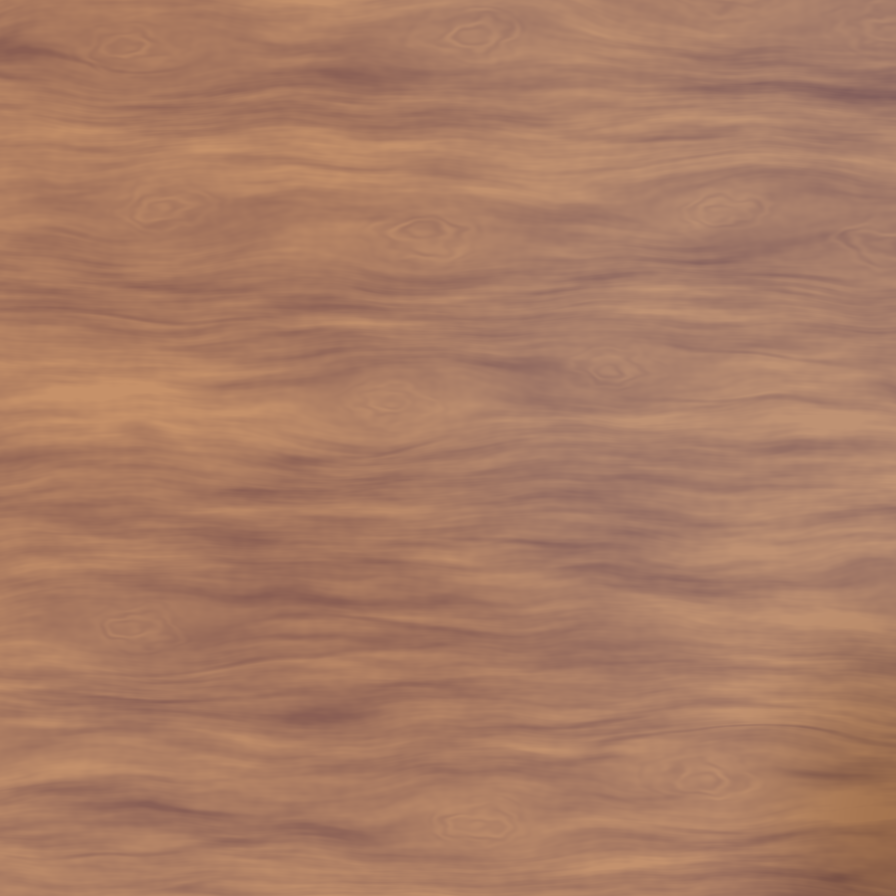
A WebGL 1 fragment shader for this texture:

```glsl
precision highp float;
// Soft brown wood with horizontal wavy grain and scattered oval knots.
uniform vec2 u_resolution;

const vec3 DARK_GRAIN = vec3(0.575, 0.405, 0.350);
const vec3 LIGHT_GRAIN = vec3(0.735, 0.542, 0.412);
const vec3 COOL_TINT = vec3(-0.030, 0.002, 0.040);
const vec3 CORNER_SHADE = vec3(0.85, 0.80, 0.72);
const vec2 KNOT_CELL = vec2(0.30, 0.22);
const vec2 KNOT_RADIUS = vec2(0.076, 0.037);

vec2 hash2(vec2 p) {
  vec2 q = vec2(dot(p, vec2(127.1, 311.7)), dot(p, vec2(269.5, 183.3)));
  return fract(sin(q) * 43758.545);
}

vec2 gradientAt(vec2 cell) {
  float angle = 6.28318 * hash2(cell).x;
  return vec2(cos(angle), sin(angle));
}

// Gradient noise, roughly -0.7 to 0.7.
float noise(vec2 p) {
  vec2 i = floor(p);
  vec2 f = fract(p);
  vec2 u = f * f * f * (f * (f * 6.0 - 15.0) + 10.0);
  float a = dot(gradientAt(i), f);
  float b = dot(gradientAt(i + vec2(1.0, 0.0)), f - vec2(1.0, 0.0));
  float c = dot(gradientAt(i + vec2(0.0, 1.0)), f - vec2(0.0, 1.0));
  float d = dot(gradientAt(i + vec2(1.0, 1.0)), f - vec2(1.0, 1.0));
  return mix(mix(a, b, u.x), mix(c, d, u.x), u.y);
}

float fbm(vec2 p) {
  float sum = 0.0;
  float weight = 1.0;
  for (int i = 0; i < 3; i++) {
    sum += weight * noise(p);
    p = p * 2.03 + vec2(17.3, 9.1);
    weight *= 0.5;
  }
  return sum;
}

// Returns vertical bend of the grain, pale halo and ring shade of nearby knots.
vec3 knots(vec2 p) {
  vec3 total = vec3(0.0);
  vec2 home = floor(p / KNOT_CELL);
  for (int y = -1; y <= 1; y++) {
    for (int x = -1; x <= 1; x++) {
      vec2 cell = home + vec2(float(x), float(y));
      vec2 seed = hash2(cell + 31.0);
      float present = step(0.30, seed.x);
      vec2 center = (cell + 0.2 + 0.6 * hash2(cell + 7.0)) * KNOT_CELL;
      vec2 d = (p - center) / (KNOT_RADIUS * mix(0.75, 1.15, seed.y));
      float r2 = dot(d, d);
      float wobble = 0.32 * noise(d * 1.6 + cell * 5.0) + 0.14 * noise(d * 4.0 + cell);
      float rings = sin(21.0 * (sqrt(r2 + 0.02) + wobble));
      float broken = 0.75 + 0.9 * noise(d * 2.5 + cell * 3.0);
      float ringMask = broken * (1.0 - smoothstep(0.35, 1.15, sqrt(r2) + wobble));
      total += present * vec3(0.024 * d.y * exp(-0.35 * r2),
                              exp(-0.8 * r2),
                              rings * ringMask * mix(0.5, 1.0, seed.y));
    }
  }
  return total;
}

// Thin streaks along the zero lines of stretched noise.
float streaks(vec2 p, float width) {
  return 1.0 - smoothstep(0.0, width, abs(noise(p)));
}

float grainTone(vec2 p) {
  float broad = fbm(p * vec2(1.6, 8.0) + 3.0);
  float medium = fbm(p * vec2(3.6, 27.0) + 21.0);
  float fine = fbm(p * vec2(9.0, 75.0) + 40.0);
  float patches = smoothstep(-0.15, 0.4, noise(p * vec2(3.0, 9.0) + 60.0));
  float lines = streaks(p * vec2(3.0, 26.0) + 80.0, 0.13);
  return 0.63 + 0.68 * broad + 0.64 * medium + 0.40 * fine - 0.36 * patches * lines;
}

void main() {
  vec2 p = gl_FragCoord.xy / u_resolution;

  // Bend the grain around knots and along slow waves.
  vec3 knot = knots(p);
  vec2 flow = p;
  flow.y -= knot.x;
  flow.y += 0.018 * noise(p * vec2(4.0, 6.0) + 5.0);
  flow.y += 0.008 * noise(p * vec2(11.0, 18.0) + 12.0);

  // Grain fades into the pale knots with their faint rings.
  float tone = mix(grainTone(flow), 0.80, 0.65 * min(knot.y, 1.0));
  tone += 0.19 * knot.z;
  tone += 0.11 * noise(p * vec2(75.0, 105.0));
  vec3 color = mix(DARK_GRAIN, LIGHT_GRAIN, clamp(tone, -0.25, 1.2));

  // Cool sheen to the right and a warm shade in the lower right corner.
  float sheen = smoothstep(0.1, 0.9, p.x + 0.5 * noise(p * 2.2 + 9.0));
  color += COOL_TINT * (sheen - 0.35) * smoothstep(-0.1, 0.5, p.y);
  float corner = 1.0 - smoothstep(0.0, 0.28, length((p - vec2(1.0, 0.08)) * vec2(1.3, 0.9)));
  color *= mix(vec3(1.0), CORNER_SHADE, corner);

  gl_FragColor = vec4(color, 1.0);
}
```
